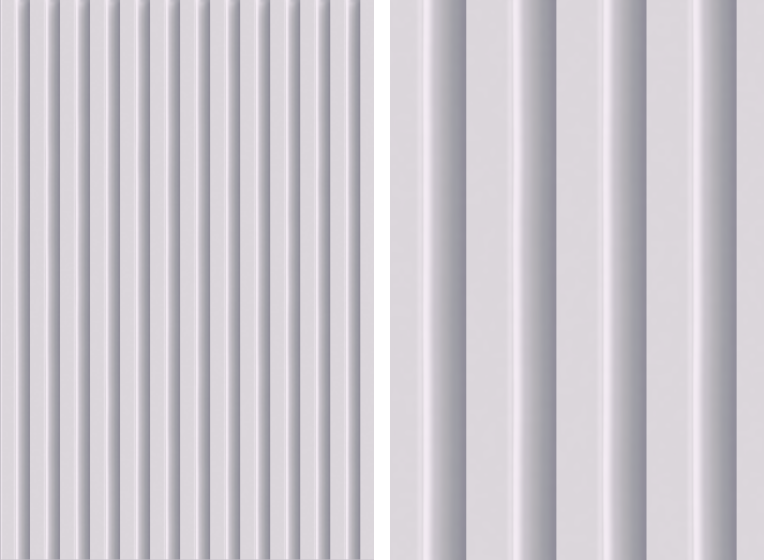
Left, the full canvas; right, a detail of the centre.
Write a Shadertoy shader that draws this pattern.

```glsl
const float GROOVES = 12.0;
const float PITCH = 0.0803;         // groove spacing, in canvas widths
const float FIRST_GROOVE = 0.0408;  // left side of the first groove
const float GROOVE_SHARE = 0.49;    // groove width, in pitches

const vec3 FACE = vec3(0.86, 0.84, 0.86);
const vec3 GLOSS = vec3(0.95, 0.92, 0.95);
const vec3 LIGHT_GREY = vec3(0.78, 0.76, 0.79);
const vec3 MID_GREY = vec3(0.70, 0.69, 0.71);
const vec3 DARK_GREY = vec3(0.62, 0.62, 0.65);
const vec3 SHADOW = vec3(0.57, 0.56, 0.61);

float hash(vec2 p) {
    p = fract(p * vec2(0.1031, 0.1137));
    p += dot(p, p.yx + 33.33);
    return fract((p.x + p.y) * p.x * 43.7);
}

float valueNoise(vec2 p) {
    vec2 cell = floor(p);
    vec2 f = fract(p);
    f = f * f * (3.0 - 2.0 * f);
    float low = mix(hash(cell), hash(cell + vec2(1, 0)), f.x);
    float high = mix(hash(cell + vec2(0, 1)), hash(cell + vec2(1, 1)), f.x);
    return mix(low, high, f.y);
}

// Concave shading from the lit left wall to the shadowed right wall
vec3 grooveShade(float u) {
    vec3 color = mix(FACE, GLOSS, smoothstep(-0.02, 0.06, u));
    color = mix(color, LIGHT_GREY, smoothstep(0.08, 0.32, u));
    color = mix(color, MID_GREY, smoothstep(0.30, 0.54, u));
    color = mix(color, DARK_GREY, smoothstep(0.50, 0.76, u));
    return mix(color, SHADOW, smoothstep(0.74, 0.97, u));
}

// Rounded upper end: a pale sweep below a thin grey lip
vec3 shadeTopEnd(vec3 color, float u, float depth) {
    float sweep = exp(-depth * 75.0) * (1.0 - smoothstep(0.25, 0.95, u));
    color = mix(color, GLOSS, 0.9 * sweep);
    float lip = (1.0 - smoothstep(0.0, 0.013, depth)) * smoothstep(0.08, 0.45, u);
    return mix(color, mix(LIGHT_GREY, DARK_GREY, u), 0.65 * lip);
}

float band(float x, float start, float end, float blur) {
    return smoothstep(start - blur, start + blur, x)
         * (1.0 - smoothstep(end - blur, end + blur, x));
}

void mainImage(out vec4 fragColor, in vec2 fragCoord) {
    vec2 p = fragCoord / iResolution.x;
    float height = iResolution.y / iResolution.x;
    float pixel = 1.0 / iResolution.x;

    // Repeat the grooves across the panel
    float column = (p.x - FIRST_GROOVE) / PITCH;
    float index = clamp(floor(column + 0.25), 0.0, GROOVES - 1.0);
    float local = column - index;
    float u = local / GROOVE_SHARE;
    float mask = band(local, 0.0, GROOVE_SHARE, 0.6 * pixel / PITCH);

    // Slight drift of the shading along each groove
    float drift = valueNoise(vec2(index * 7.0, p.y * 14.0)) - 0.5;
    vec3 groove = grooveShade(clamp(u + 0.025 * drift, 0.0, 1.0));
    groove = shadeTopEnd(groove, clamp(u, 0.0, 1.0), height - p.y);

    // Faint bright bevel beside each groove
    vec3 face = mix(FACE, GLOSS, 0.45 * band(local, -0.05, 0.0, 0.03));
    vec3 color = mix(face, groove, mask);

    // Pale left border and fine lower border
    float leftEdge = 1.0 - smoothstep(0.002, 0.008, p.x);
    color = mix(color, GLOSS, 0.8 * leftEdge);
    color = mix(color, LIGHT_GREY, 1.0 - smoothstep(0.001, 0.004, p.x));
    color = mix(color, LIGHT_GREY, 0.5 * (1.0 - smoothstep(0.001, 0.004, p.y)));

    // Fine surface mottling
    color += 0.006 * (valueNoise(p * 160.0) - 0.5);
    fragColor = vec4(color, 1.0);
}
```
